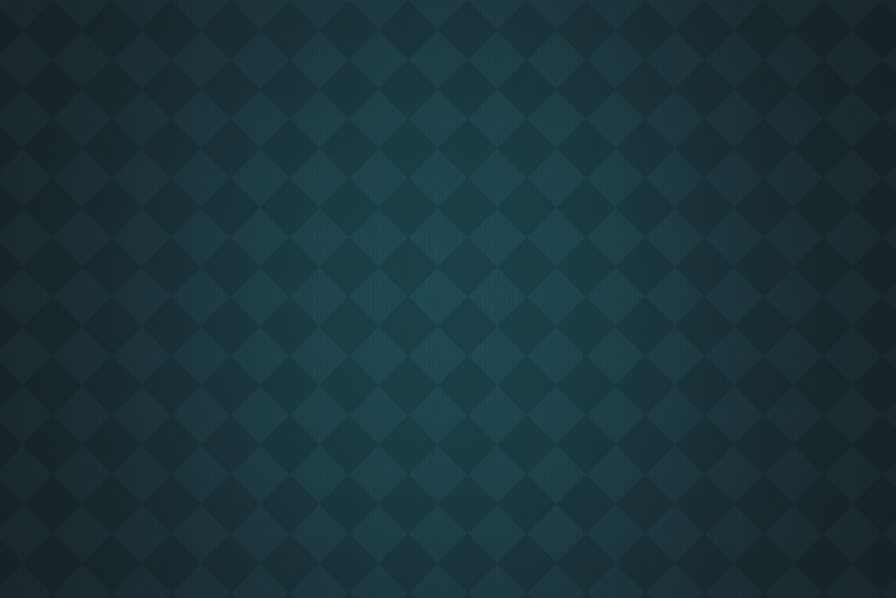
A Shadertoy shader for this background:

```glsl
// Dark teal argyle cloth: a diamond checker with a fine stitched weave and a vignette.

float hash(vec2 p) {
    vec3 q = fract(p.xyx * 0.1031);
    q += dot(q, q.yzx + 33.33);
    return fract((q.x + q.y) * q.z);
}

// Signed distance to the nearest light diamond, in canvas heights
float diamondDistance(vec2 p, float pitch) {
    vec2 cell = abs(fract(p / pitch + 0.5) - 0.5);
    return (cell.x + cell.y - 0.5) * pitch * 0.7071;
}

// Short slanted stitches in columns, leaning alternately left and right
float weave(vec2 p) {
    vec2 q = p * 128.0;
    float column = floor(q.x);
    float across = fract(q.x) - 0.5;
    float lean = mod(column, 2.0) * 2.0 - 1.0;
    float along = q.y + lean * across * 0.6 + 0.5 * mod(column, 2.0);
    float stitch = 0.6 * cos(6.2832 * across) + 0.4 * cos(6.2832 * along);
    float wear = hash(vec2(column, floor(along)) + 200.0) - 0.5;
    return stitch + 0.7 * wear;
}

void mainImage(out vec4 fragColor, in vec2 fragCoord) {
    float pixel = 1.0 / iResolution.y;
    vec2 p = (fragCoord - 0.5 * iResolution.xy) * pixel;

    // Elliptical glow fading to the sides
    float fade = smoothstep(0.0, 0.95, length(p * vec2(1.1, 0.9)));
    vec3 color = mix(vec3(0.122, 0.285, 0.325), vec3(0.100, 0.155, 0.170), fade);

    // Light and dark diamonds with a faint seam
    float d = diamondDistance(p - vec2(-0.017, 0.004), 0.0991);
    float light = 1.0 - smoothstep(-pixel, pixel, d);
    float seam = 1.0 - smoothstep(0.0, 0.0015 + pixel, abs(d));
    color *= mix(0.87, 1.0, light) - 0.025 * seam;

    // Cloth texture, a little stronger on the light diamonds
    color *= 1.0 + weave(p) * mix(0.022, 0.032, light);

    fragColor = vec4(color, 1.0);
}
```
